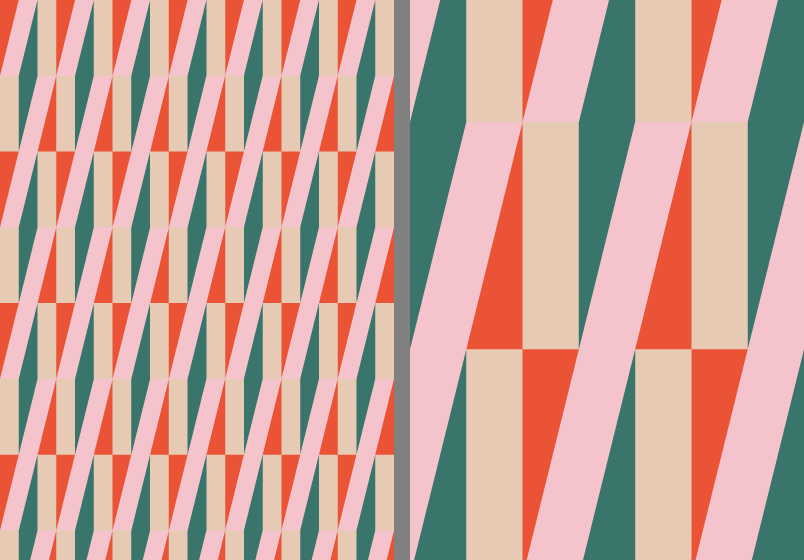
Left: the whole. Right: its middle third, enlarged.
This pattern is drawn by a WebGL 2 fragment shader. Its source:

```glsl
#version 300 es
precision highp float;
// Geometric weave: slanted pink ribbons over alternating rows of beige, red and green strips.

uniform vec2 u_resolution;
out vec4 outColor;

const vec2 REPEATS = vec2(7.0, 3.695);  // pattern repeats across and down
const float STRIPS = 3.0;               // strips across one repeat
const float ROWS = 2.0;                 // rows down one repeat
const int SAMPLES = 4;                  // antialiasing samples per axis

const vec3 BEIGE = vec3(0.902, 0.792, 0.706);
const vec3 PINK  = vec3(0.961, 0.765, 0.800);
const vec3 GREEN = vec3(0.227, 0.459, 0.420);
const vec3 RED   = vec3(0.922, 0.325, 0.212);

// Upper row: red wedge, ribbon, green wedge, beige strip
vec3 upperRow(float x, float drop) {
    float ribbon = 1.0 - drop;
    if (x < ribbon) return RED;
    if (x < ribbon + 1.0) return PINK;
    return x < 2.0 ? GREEN : BEIGE;
}

// Lower row: beige strip, green wedge, ribbon, red wedge
vec3 lowerRow(float x, float drop) {
    float ribbon = 2.0 - drop;
    if (x < 1.0) return BEIGE;
    if (x < ribbon) return GREEN;
    return x < ribbon + 1.0 ? PINK : RED;
}

// Canvas position in 0..1, with rows counted down from the top edge
vec3 pattern(vec2 uv) {
    vec2 cell = fract(vec2(uv.x, 1.0 - uv.y) * REPEATS) * vec2(STRIPS, ROWS);
    float drop = fract(cell.y);
    return cell.y < 1.0 ? upperRow(cell.x, drop) : lowerRow(cell.x, drop);
}

void main() {
    // Average a regular grid of samples inside the pixel
    vec3 sum = vec3(0.0);
    for (int j = 0; j < SAMPLES; j++) {
        for (int i = 0; i < SAMPLES; i++) {
            vec2 offset = (vec2(i, j) + 0.5) / float(SAMPLES) - 0.5;
            sum += pattern((gl_FragCoord.xy + offset) / u_resolution);
        }
    }
    outColor = vec4(sum / float(SAMPLES * SAMPLES), 1.0);
}
```
